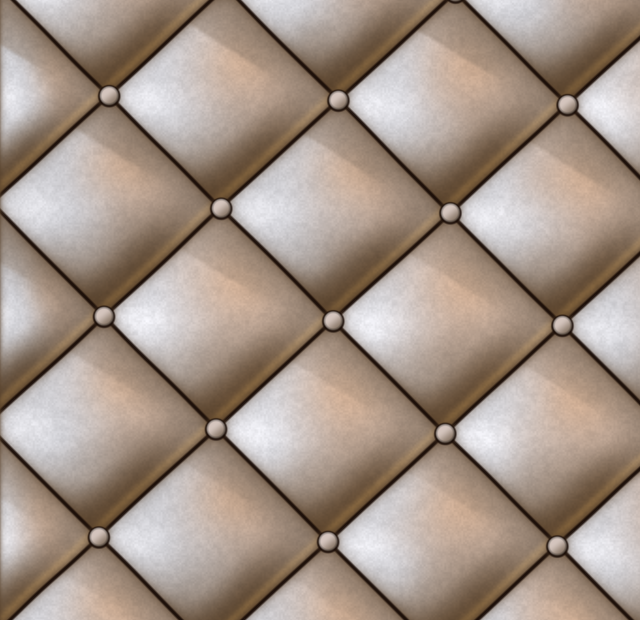
Give the GLSL for this texture, as a Shadertoy shader.

```glsl
// Diamond-tufted metallic leather with covered buttons at the seam crossings.

float hash(vec2 p) {
    vec3 q = fract(vec3(p.xyx) * 0.1031);
    q += dot(q, q.yzx + 33.33);
    return fract((q.x + q.y) * q.z);
}

float noise(vec2 p) {
    vec2 i = floor(p), f = fract(p);
    f = f * f * (3.0 - 2.0 * f);
    return mix(mix(hash(i), hash(i + vec2(1, 0)), f.x),
               mix(hash(i + vec2(0, 1)), hash(i + vec2(1, 1)), f.x), f.y);
}

const vec3 SILVER = vec3(0.81, 0.81, 0.83);
const vec3 TAN = vec3(0.74, 0.65, 0.59);
const vec3 PEACH = vec3(0.82, 0.67, 0.55);
const vec3 TAUPE = vec3(0.54, 0.47, 0.41);
const vec3 BROWN = vec3(0.34, 0.25, 0.16);
const vec3 SEAM = vec3(0.09, 0.04, 0.02);

// Slightly skewed lattice: columns are the down-right and up-right seam steps
const mat2 LATTICE = mat2(0.1807, -0.1816, 0.189, 0.1743);
const vec2 ANCHOR = vec2(0.5375, 0.4826);

// q spans -1..1 between seams; x, y run along the diagonals of the cushion
vec3 cushion(vec2 q, float x, float y, vec2 p, vec2 id) {
    float vary = hash(id + 40.0) - 0.5;
    float cloud = noise(p * 14.0) - 0.5;

    // Cool window light from the left, warm light from above
    vec3 col = mix(SILVER, TAN, smoothstep(-0.55, 0.4, x + 0.15 * y + 0.2 * cloud + 0.2 * vary + 0.2 * (p.x - 0.5)));
    vec2 warm = vec2(x - 0.2, y - 0.38) / vec2(0.36, 0.32);
    col = mix(col, PEACH, 0.65 * exp(-dot(warm, warm)));

    // Faces that turn away from the light
    col = mix(col, TAUPE, 0.85 * smoothstep(-0.1, 0.65, 0.4 * x - y + 0.15 * cloud));
    col = mix(col, TAUPE, 0.8 * smoothstep(0.35, 1.0, q.y));
    col = mix(col, BROWN, 0.8 * smoothstep(0.35, 0.85, q.x) * smoothstep(1.0, -0.3, q.y));
    col = mix(col, BROWN, 0.6 * smoothstep(0.45, 0.95, -y));

    // Crisp shadow wedge on the crown, stronger in the upper rows
    float wedge = smoothstep(0.0, 0.07, q.y - 0.55 - 0.25 * q.x + 0.15 * vary)
                * smoothstep(0.45, -0.15, q.x);
    col = mix(col, TAUPE, wedge * mix(0.1, 0.45, p.y));

    // Golden bounce beside the lower right seam
    float rim = (q.x - 0.91) / 0.06;
    col += vec3(0.13, 0.10, 0.04) * exp(-rim * rim);

    // Bright glint spreading from the left corner
    vec2 glint = vec2(x + 0.66, y + 0.03) / vec2(0.25, 0.16);
    col += 0.09 * exp(-dot(glint, glint));
    return col * (1.02 + 0.06 * vary);
}

void mainImage(out vec4 fragColor, in vec2 fragCoord) {
    vec2 p = fragCoord / iResolution.y;
    float px = 1.0 / iResolution.y;

    // Cell coordinates with a gentle waver in the stitching
    vec2 st = inverse(LATTICE) * (p - ANCHOR);
    st += 0.012 * (vec2(noise(p * 9.0), noise(p * 9.0 + 50.0)) - 0.5);
    vec2 id = floor(st), q = 2.0 * fract(st) - 1.0;
    float x = 0.5 * (q.x + q.y), y = 0.5 * (q.y - q.x);

    // Half cushions along the left border get a full sweep of light
    vec2 center = ANCHOR + LATTICE * (id + 0.5);
    if (center.x < 0.03) x = 2.0 * x - 0.9;
    vec3 col = cushion(q, x, y, p, id);

    // Leather grain
    col *= 1.0 + 0.06 * (noise(p * 330.0) - 0.5) + 0.05 * (noise(p * 110.0) - 0.5);

    // Soft fold into the seam, then the dark line itself
    vec2 gap = 0.128 * (1.0 - abs(q));
    float d = min(gap.x, gap.y);
    float leftLit = smoothstep(-0.3, -0.9, x);
    col = mix(col, BROWN, (0.8 - 0.35 * leftLit) * exp(-d / 0.0075));
    col = mix(col, SEAM, 0.92 * (1.0 - smoothstep(0.0008, 0.0034 + px, d)));
    col = mix(col, BROWN, 0.6 * exp(-p.x / 0.004));

    // Button with pucker shadow; crossings on the left border have none
    vec2 node = ANCHOR + LATTICE * round(st);
    vec2 b = (p - node) / 0.0152;
    float r = length(b), soft = px / 0.0152;
    if (node.x > 0.03) {
        col = mix(col, BROWN, 0.55 * exp(-max(r - 1.0, 0.0) * 3.0));
        col = mix(col, SEAM, 0.85 * (1.0 - smoothstep(1.06, 1.2 + soft, length(b + vec2(0.0, 0.06)))));
        float light = dot(b, vec2(-0.4, 0.5));
        vec3 cap = mix(TAUPE, vec3(0.83, 0.77, 0.74), smoothstep(-0.65, 0.3, light));
        cap *= 1.0 - 0.35 * smoothstep(0.7, 1.0, r);
        col = mix(col, cap, 1.0 - smoothstep(1.0 - soft, 1.0 + soft, r));
    }
    fragColor = vec4(clamp(col, 0.0, 1.0), 1.0);
}
```
